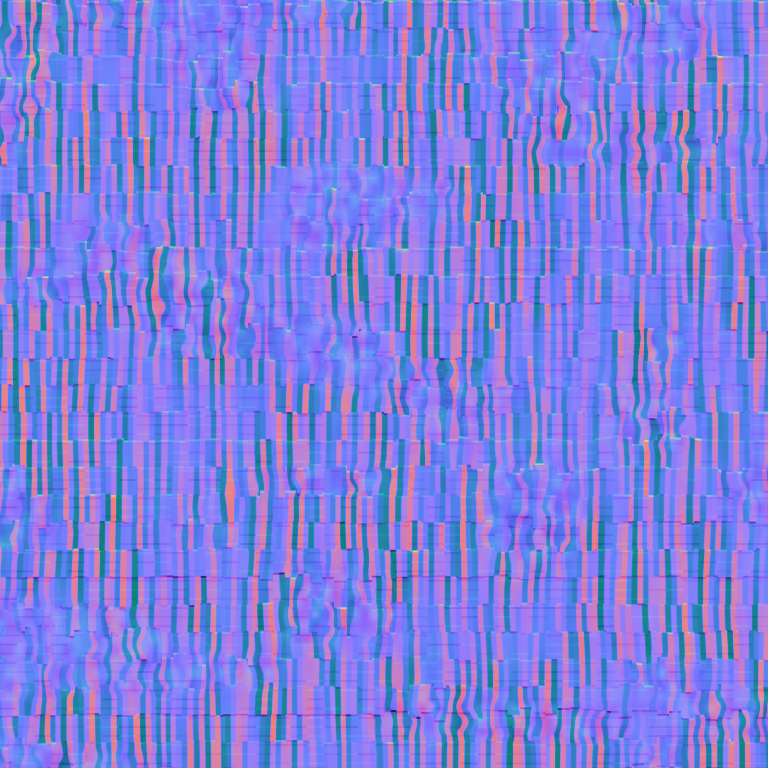
Give the GLSL for this texture map, as a WebGL 2 fragment shader.

```glsl
#version 300 es
precision highp float;
// Normal map of fibrous bark: thin upright strands broken along level rows.

uniform vec2 u_resolution;
out vec4 fragColor;

float hash(vec2 p) {
    vec3 q = fract(vec3(p.xyx) * 0.1031);
    q += dot(q, q.yzx + 33.33);
    return fract((q.x + q.y) * q.z);
}

float noise(vec2 p) {
    vec2 cell = floor(p), f = fract(p);
    f = f * f * (3.0 - 2.0 * f);
    float low = mix(hash(cell), hash(cell + vec2(1, 0)), f.x);
    float high = mix(hash(cell + vec2(0, 1)), hash(cell + vec2(1, 1)), f.x);
    return mix(low, high, f.y);
}

// Height of one strand; it is redrawn every third row, at its own phase.
float strandHeight(float column, float row) {
    float phase = floor(3.0 * hash(vec2(column, 71.0)));
    float segment = floor((row + phase) / 3.0);
    return 0.8 * hash(vec2(column, segment + 11.0))
         + 0.25 * hash(vec2(column + 400.0, row + 37.0));
}

// Sideways slope (x) and height (y) across the strands of one row.
vec2 strands(float x, float row) {
    x += 0.35 * hash(vec2(row, 5.0));
    float column = floor(x);
    float edge = smoothstep(0.3, 0.75, x - column);
    float a = strandHeight(column, row);
    float b = strandHeight(column + 1.0, row);
    float c = strandHeight(column + 2.0, row);
    return vec2(mix(b - a, c - b, edge), mix(a, b, edge));
}

void main() {
    vec2 uv = gl_FragCoord.xy / u_resolution;

    // Gentle sway everywhere, tight curls in scattered level bands
    float curl = smoothstep(0.55, 0.8, noise(uv * vec2(7, 16) + 40.0));
    float x = uv.x + 0.007 * (noise(uv * vec2(26, 9)) - 0.5);
    x += 0.012 * curl * (noise(uv * vec2(65, 50) + 9.0) - 0.5);

    // Rows with jagged seams
    float jag = hash(vec2(floor(uv.x * 62.0), floor(uv.y * 28.0 + 0.5))) - 0.5;
    float y = uv.y * 28.0 + jag * mix(0.1, 0.5, curl);
    float row = floor(y), f = y - row;
    vec2 here = strands(x * 140.0, row);
    vec2 above = strands(x * 140.0, row + 1.0);
    float slope = mix(here.x, above.x, smoothstep(0.9, 1.0, f));

    // Strong strands alternate with calmer patches
    float relief = mix(0.5, 1.2, smoothstep(0.15, 0.75, noise(uv * vec2(13, 11) + 3.0)));
    relief *= 1.0 - 0.35 * curl;
    slope *= 1.08 * relief;

    // Steps at the row seams, plus faint courses between them
    float seam = smoothstep(0.88, 0.94, f) * (1.0 - smoothstep(0.96, 1.0, f));
    float tilt = seam * (0.4 * (above.y - here.y) + 0.3 * (hash(vec2(row, 19.0)) - 0.5));
    float course = uv.y * 84.0;
    float brick = hash(vec2(floor(uv.x * 45.0), floor(course) + 90.0));
    float line = 1.0 - smoothstep(0.06, 0.17, abs(fract(course) - 0.5));
    tilt += line * 0.16 * (0.4 - brick) * step(0.45, abs(brick - 0.4) + 0.25);
    tilt += 0.2 * curl * (noise(uv * vec2(80, 65) + 21.0) - 0.5);
    tilt += 0.05 * (noise(uv * vec2(50, 30) + 60.0) - 0.5);

    // Encode the tilt as colour, rolling off steep slopes
    vec2 n = vec2(slope, tilt);
    n.x /= sqrt(1.0 + n.x * n.x / 0.23);
    float blue = 1.0 - 2.7 * dot(n, n);
    fragColor = vec4(0.495 + n.x, 0.502 + n.y, clamp(blue, 0.0, 0.98), 1.0);
}
```
